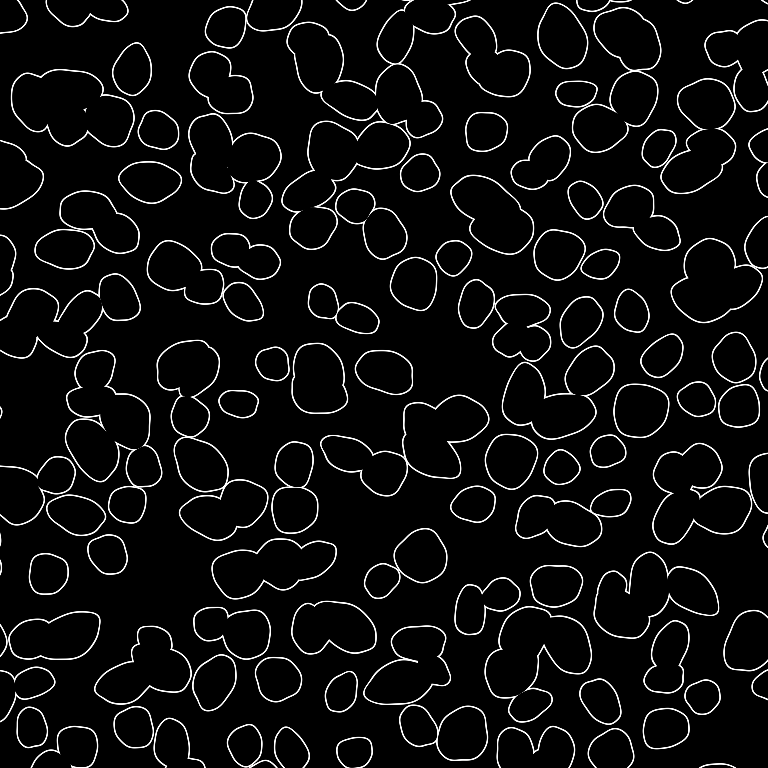
This pattern is drawn by a three.js fragment shader. Its source:

```glsl
// Thin white outlines of scattered, merging oval cells on black.
// Each staggered grid slot holds one jittered, wobbly ellipse; the union of
// their approximate signed distances is drawn as a fine contour line.

varying vec2 vUv;

const vec3 BACKGROUND = vec3(0.0);
const vec3 LINE_COLOR = vec3(1.0);

const float GRID = 14.0;            // slots across the canvas
const float JITTER = 0.8;           // share of a slot a centre may roam
const float FILL = 0.95;            // share of slots that hold a cell
const float RADIUS_MIN = 0.021;
const float RADIUS_MAX = 0.036;
const float STRETCH_MAX = 1.3;      // square root of the largest aspect ratio
const float WOBBLE_3 = 0.045;       // three-lobed bend of the rim
const float WOBBLE_4 = 0.03;        // four-lobed bend of the rim
const float WOBBLE_7 = 0.012;       // fine unevenness of the rim
const float LINE_HALF_WIDTH = 0.00102;
const float LINE_SOFTNESS = 0.0005;
const float TAU = 6.2831853;

vec3 hash3(vec2 p) {
  vec3 q = fract(p.xyx * vec3(0.1031, 0.1030, 0.0973));
  q += dot(q, q.yxz + 33.33);
  return fract((q.xxy + q.yzz) * q.zyx);
}

// Approximate distance to an ellipse whose rim is bent by angular waves.
float cellDistance(vec2 p, vec2 radii, vec3 phase) {
  vec2 unit = p / radii + 1e-5;
  float angle = atan(unit.y, unit.x);
  float rim = 1.0 + WOBBLE_3 * cos(3.0 * angle + phase.x)
                  + WOBBLE_4 * cos(4.0 * angle + phase.y)
                  + WOBBLE_7 * cos(7.0 * angle + phase.z);
  float len = length(unit);
  return len * (len - rim) / length(unit / radii);
}

// Distance to the union of all cells near p.
float cellField(vec2 p) {
  float nearest = 1.0;
  float baseRow = floor(p.y * GRID);
  for (int j = -1; j <= 1; j++) {
    float row = baseRow + float(j);
    float shift = 0.5 * mod(row, 2.0);
    float baseColumn = floor(p.x * GRID - shift);
    for (int i = -1; i <= 1; i++) {
      vec2 slot = vec2(baseColumn + float(i), row);
      vec3 place = hash3(slot + 17.0);
      vec3 shape = hash3(slot + 71.0);
      vec3 phase = TAU * hash3(slot + 143.0);
      if (place.z > FILL) continue;

      vec2 centre = slot + vec2(shift, 0.0) + 0.5 + JITTER * (place.xy - 0.5);
      float c = cos(shape.x * TAU);
      float s = sin(shape.x * TAU);
      vec2 local = mat2(c, -s, s, c) * (p - centre / GRID);
      float stretch = mix(1.0, STRETCH_MAX, shape.z);
      vec2 radii = mix(RADIUS_MIN, RADIUS_MAX, shape.y)
                 * vec2(1.0 / stretch, stretch);
      nearest = min(nearest, cellDistance(local, radii, phase));
    }
  }
  return nearest;
}

void main() {
  float offset = abs(cellField(vUv));
  float line = 1.0 - smoothstep(LINE_HALF_WIDTH - LINE_SOFTNESS,
                                LINE_HALF_WIDTH + LINE_SOFTNESS, offset);
  gl_FragColor = vec4(mix(BACKGROUND, LINE_COLOR, line), 1.0);
}
```
